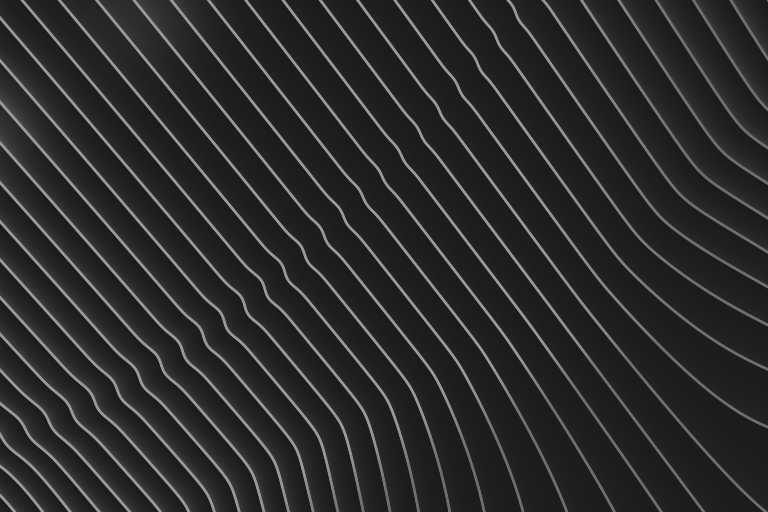
Give the GLSL for this background, as a WebGL 1 fragment shader.

```glsl
precision highp float;

uniform vec2 u_resolution;

// Lengths are in canvas heights; y is measured downward from the top edge.
const float ASPECT = 1.5;
const float SPACING = 0.0728;
const float FIRST_EDGE = 0.043;
const float EDGE_HALF_WIDTH = 0.0027;
const float BEND_SOFTNESS = 0.05;
const float RIGHT_BEND = 0.40;
const float LOWER_BEND = 0.35;
const float KINK_WIDTH = 0.039;
const float KINK_DEPTH = 0.020;
const float FACE_FALLOFF = 3.2;
const vec3 FACE_COLOR = vec3(0.108);
const vec3 EDGE_COLOR = vec3(0.60);
const vec3 DIM_EDGE_COLOR = vec3(0.43);

float softRamp(float d) {
    return 0.5 * (d + sqrt(d * d + BEND_SOFTNESS * BEND_SOFTNESS));
}

float spot(vec2 p, vec2 center, float radius) {
    vec2 d = (p - center) / radius;
    return exp(-dot(d, d));
}

// Follows the slats back up to where they meet the top edge.
float topCrossing(vec2 p) {
    float lean = p.y * (0.855 - 0.169 * p.x + 0.128 * p.y);
    float straight = p.x - lean;

    // Broad bends: flatter at the right, steeper at the bottom
    float flatten = softRamp(p.x + 0.95 * p.y - 1.695);
    flatten *= RIGHT_BEND * smoothstep(0.586, 1.172, straight);
    float steepen = softRamp(p.x + 1.857 * p.y - 2.207);
    steepen *= LOWER_BEND * (1.0 - smoothstep(-0.234, 0.684, straight));

    // Small kink along a curved diagonal
    float kinkPath = 0.854 - 0.28 * p.x - 0.538 * p.x * p.x;
    float t = (p.y - kinkPath) / KINK_WIDTH;
    float depth = KINK_DEPTH * mix(1.0, 0.4, smoothstep(0.45, 0.8, p.x));
    float kink = depth * t * exp(-t * t);

    float cornerSwell = 0.03 * spot(p, vec2(0.0, 0.977), 0.127);
    return straight - flatten + steepen + kink - cornerSwell;
}

float slatIndex(vec2 p) {
    return (topCrossing(p) - FIRST_EDGE) / SPACING;
}

void main() {
    vec2 uv = gl_FragCoord.xy / u_resolution;
    vec2 p = vec2(uv.x * ASPECT, 1.0 - uv.y);
    float pixel = 1.0 / u_resolution.y;

    // Slat position and distance to the nearest edge
    float index = slatIndex(p);
    vec2 e = vec2(0.001, 0.0);
    vec2 slope = vec2(slatIndex(p + e.xy) - slatIndex(p - e.xy),
                      slatIndex(p + e.yx) - slatIndex(p - e.yx)) / (2.0 * e.x);
    float across = fract(index);
    float edgeDistance = min(across, 1.0 - across) / max(length(slope), 0.001);

    // Light fading across each face, strongest in the outer corners
    float origin = index * SPACING + FIRST_EDGE;
    float lowerLeft = 1.0 - smoothstep(-0.55, 0.35, origin);
    float upperRight = smoothstep(0.8, 1.4, origin);
    float faceLight = 0.035 + 0.13 * lowerLeft + 0.10 * upperRight;
    float fade = exp(-FACE_FALLOFF * across) * smoothstep(1.0, 0.6, across);
    vec3 color = FACE_COLOR + faceLight * fade;

    // Soft lights near the upper left
    float glow = 0.13 * spot(p, vec2(0.29, 0.0), 0.12)
               + 0.11 * spot(p, vec2(0.0, 0.23), 0.10);
    color += glow * mix(0.5, 1.0, fade);

    // Bright edges, dimmer beyond the bends
    float dim = max(smoothstep(1.0, 1.4, p.x),
                    smoothstep(2.25, 2.6, p.x + 1.857 * p.y));
    vec3 edgeColor = mix(EDGE_COLOR, DIM_EDGE_COLOR, dim);
    float edge = 1.0 - smoothstep(EDGE_HALF_WIDTH - 0.5 * pixel,
                                  EDGE_HALF_WIDTH + 0.5 * pixel, edgeDistance);
    color = mix(color, edgeColor, edge);

    gl_FragColor = vec4(color, 1.0);
}
```
